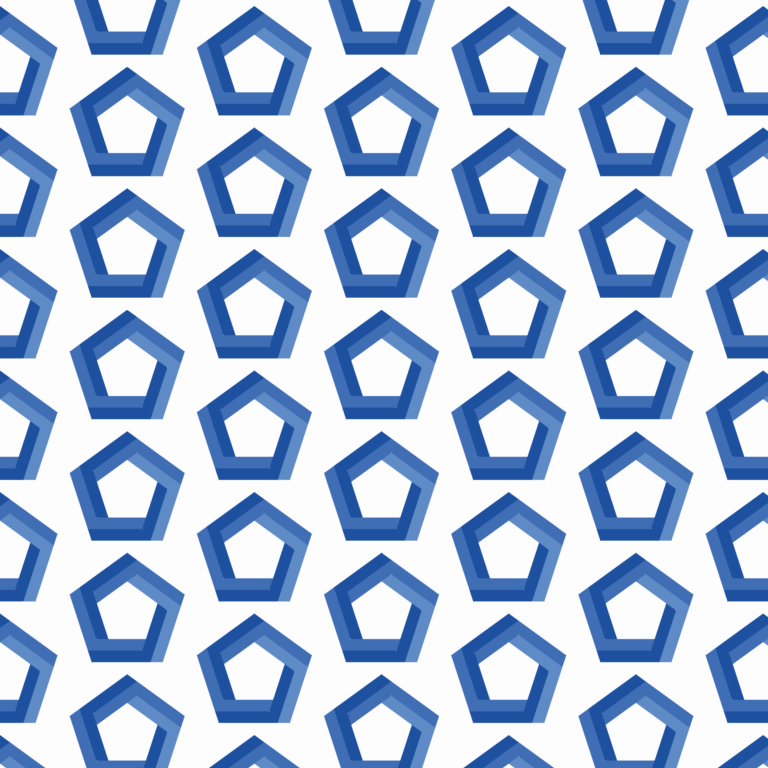
Give the GLSL for this pattern, as a Shadertoy shader.

```glsl
const float TAU = 6.2831853;
const vec2 SPACING = vec2(0.1656, 0.1582);   // column pitch, row pitch
const float FIRST_ROW = 0.1224;              // centre height in even columns

// Apothems of the three nested pentagons
const float OUTER = 0.0637;
const float MIDDLE = 0.0486;
const float INNER = 0.0336;

const vec3 PAPER = vec3(0.994);
const vec3 DARK = vec3(0.115, 0.315, 0.618);
const vec3 MEDIUM = vec3(0.25, 0.43, 0.71);
const vec3 LIGHT = vec3(0.37, 0.54, 0.775);

// Position relative to the nearest centre, odd columns shifted half a row
vec2 staggeredCell(vec2 p, vec2 spacing, float firstRow) {
    float column = round(p.x / spacing.x);
    float y = p.y - firstRow - 0.5 * spacing.y * mod(column, 2.0);
    return vec2(p.x - column * spacing.x, y - spacing.y * round(y / spacing.y));
}

// Distance from the centre along the normal of side k, counter-clockwise from the base
float sideDistance(vec2 p, int k) {
    float angle = TAU * (float(k) / 5.0 - 0.25);
    return dot(p, vec2(cos(angle), sin(angle)));
}

float beyond(float d, float edge, float blur) {
    return smoothstep(edge - blur, edge + blur, d);
}

// Bent strip: outer half of side k, folding into the inner half of side k + 1
float bentStrip(vec2 p, int k, float blur) {
    float here = sideDistance(p, k);
    float next = sideDistance(p, k + 1);
    float afterNext = sideDistance(p, k + 2);
    float outerArm = beyond(here, MIDDLE, blur);
    float innerArm = beyond(next, INNER, blur) * (1.0 - beyond(afterNext, INNER, blur));
    return max(outerArm, innerArm) * (1.0 - beyond(next, MIDDLE, blur));
}

vec3 stripColor(int k) {
    if (k == 1) return LIGHT;
    return k == 0 || k == 3 ? DARK : MEDIUM;
}

// Five interlocking strips trimmed to the outer pentagon
vec3 foldedPentagon(vec2 p, vec3 background, float blur) {
    vec3 ink = vec3(0.0);
    float coverage = 0.0;
    float reach = 0.0;
    for (int k = 0; k < 5; k++) {
        float strip = bentStrip(p, k, blur);
        ink += strip * stripColor(k);
        coverage += strip;
        reach = max(reach, sideDistance(p, k));
    }
    ink /= max(coverage, 0.001);
    float inside = 1.0 - beyond(reach, OUTER, blur);
    return mix(background, ink, min(coverage, 1.0) * inside);
}

void mainImage(out vec4 fragColor, in vec2 fragCoord) {
    vec2 uv = fragCoord / iResolution.y;
    float blur = 0.9 / iResolution.y;
    vec2 cell = staggeredCell(uv, SPACING, FIRST_ROW);
    fragColor = vec4(foldedPentagon(cell, PAPER, blur), 1.0);
}
```
